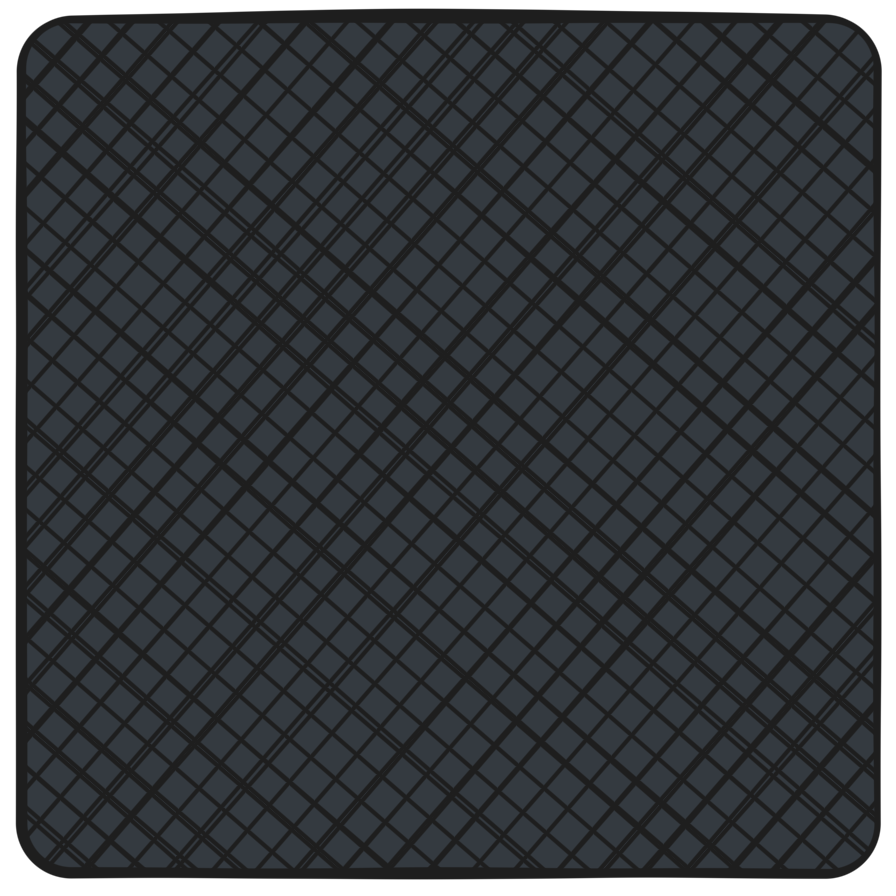
This pattern is drawn by a three.js fragment shader. Its source:

```glsl
// Dark rounded tile, cross-hatched by two perpendicular families of slanted strokes.
// Each line is drawn by two overlapping strokes whose separation drifts with gradient
// noise, so lines appear thin, bold or split; a hand-inked frame surrounds the tile.
varying vec2 vUv;

const vec3 PAPER = vec3(1.0);
const vec3 SLATE = vec3(0.204, 0.227, 0.251);
const vec3 INK = vec3(0.118);

const float SOFT = 0.001;       // half width of the smoothed edge
const float PITCH = 0.0363;     // distance between neighbouring lines
const float STROKE = 0.0047;    // width of one stroke
const float TILT = 0.716;       // slope of the falling lines, in radians
const vec2 CROSSING = vec2(0.394, 0.595);

float hash(vec2 p) {
  return fract(sin(dot(p, vec2(127.1, 311.7))) * 43758.55);
}

vec2 gradientAt(vec2 cell) {
  float angle = 6.28319 * hash(cell);
  return vec2(cos(angle), sin(angle));
}

float gradientNoise(vec2 p) {
  vec2 cell = floor(p);
  vec2 f = fract(p);
  vec2 blend = f * f * f * (f * (f * 6.0 - 15.0) + 10.0);
  float a = dot(gradientAt(cell), f);
  float b = dot(gradientAt(cell + vec2(1.0, 0.0)), f - vec2(1.0, 0.0));
  float c = dot(gradientAt(cell + vec2(0.0, 1.0)), f - vec2(0.0, 1.0));
  float d = dot(gradientAt(cell + 1.0), f - 1.0);
  return mix(mix(a, b, blend.x), mix(c, d, blend.x), blend.y);
}

// Coverage of a shape from its signed distance
float fill(float dist) {
  return 1.0 - smoothstep(-SOFT, SOFT, dist);
}

float roundedBox(vec2 p, vec2 halfSize, float radius) {
  vec2 q = abs(p) - halfSize + radius;
  return length(max(q, 0.0)) + min(max(q.x, q.y), 0.0) - radius;
}

// One family of parallel lines, repeated in "across" and running in "along"
float hatch(float across, float along, float seed) {
  float id = floor(across / PITCH + 0.5);
  float jitter = 0.0016 * (hash(vec2(id, seed + 5.0)) - 0.5);
  float local = across - id * PITCH - jitter;

  // Separation of the two strokes: fixed per line, drifting along it
  float drift = gradientNoise(vec2(along * 2.4, id * 1.37 + seed));
  float gap = 0.012 * (hash(vec2(id, seed)) - 0.38) + 0.006 * drift;
  gap = max(gap, 0.0);

  return fill(abs(abs(local) - 0.5 * gap) - 0.5 * STROKE);
}

// Frame outline: the top edge bows upward and all sides waver slightly
float frameOutline(vec2 p) {
  float x = p.x - 0.5;
  float bow = 0.008 * max(0.0, 1.0 - 5.0 * x * x) * smoothstep(0.5, 1.0, p.y);
  float waver = 0.0025 * gradientNoise(p * 4.0 + 3.7);
  vec2 q = p - vec2(0.5007, 0.5007 + bow);
  return roundedBox(q, vec2(0.4824, 0.4811), 0.062) + waver;
}

float panelOutline(vec2 p) {
  float waver = 0.002 * gradientNoise(p * 5.0 + 11.3);
  vec2 q = p - vec2(0.5026, 0.5026);
  return roundedBox(q, vec2(0.4727, 0.4714), 0.05) + waver;
}

void main() {
  // Axes along the falling and the rising lines
  vec2 falling = vec2(cos(TILT), -sin(TILT));
  vec2 rising = vec2(sin(TILT), cos(TILT));
  vec2 p = vUv - CROSSING;
  float u = dot(p, falling);
  float v = dot(p, rising);

  // Lines over the slate panel
  float lines = max(hatch(u, v, 17.0), hatch(v, u, 43.0));
  vec3 panel = mix(SLATE, INK, lines);

  // Frame over paper, panel inside the frame
  vec3 color = mix(PAPER, INK, fill(frameOutline(vUv)));
  color = mix(color, panel, fill(panelOutline(vUv)));

  gl_FragColor = vec4(color, 1.0);
}
```
